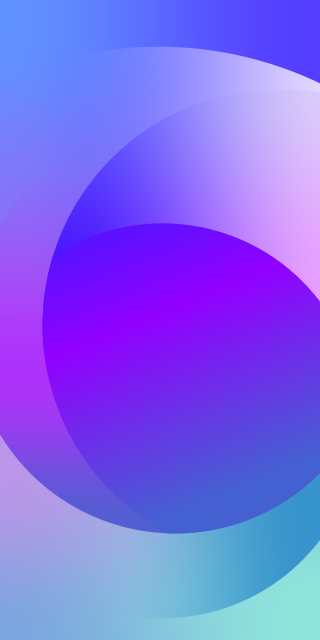
Give the GLSL for this background, as a Shadertoy shader.

```glsl
// Overlapping translucent discs in violet, blue and teal over a soft gradient.

// Antialiased coverage of a disc, in units of the canvas width
float disc(vec2 p, vec2 center, float radius) {
    return clamp(0.5 + (radius - distance(p, center)) * iResolution.x, 0.0, 1.0);
}

// Blue at the top, lilac at the lower left, mint at the lower right
vec3 backdrop(vec2 p) {
    vec3 left = mix(vec3(0.48, 0.65, 0.87), vec3(0.73, 0.59, 0.91), smoothstep(0.0, 0.52, p.y));
    left = mix(left, vec3(0.53, 0.45, 0.97), smoothstep(0.6, 1.38, p.y));
    left = mix(left, vec3(0.38, 0.57, 1.0), smoothstep(1.3, 1.9, p.y));
    vec3 right = mix(vec3(0.56, 0.90, 0.86), vec3(0.50, 0.76, 0.85), smoothstep(0.1, 0.6, p.y));
    right = mix(right, vec3(0.33, 0.24, 1.0), smoothstep(0.6, 1.5, p.y));
    return mix(left, right, smoothstep(0.0, 1.0, p.x));
}

// Indigo on the left, pale pink on the right, bluer towards the top
vec3 blushFill(vec2 p) {
    float across = smoothstep(0.2, 1.05, p.x);
    vec3 low = mix(vec3(0.30, 0.08, 1.0), vec3(0.91, 0.63, 1.0), across);
    vec3 high = mix(vec3(0.33, 0.33, 0.99), vec3(0.86, 0.80, 0.98), across);
    return mix(low, high, smoothstep(1.1, 1.74, p.y));
}

// Slanted ramp from indigo through violet to steel blue
vec3 coreFill(vec2 p) {
    float slant = dot(vec2(p.x, 2.0 - p.y), vec2(0.377, 0.926));
    vec3 color = mix(vec3(0.32, 0.08, 1.0), vec3(0.57, 0.0, 1.0),
                     clamp((slant - 0.758) / 0.338, 0.0, 1.0));
    return mix(color, vec3(0.27, 0.38, 0.82), clamp((slant - 1.096) / 0.597, 0.0, 1.0));
}

void mainImage(out vec4 fragColor, in vec2 fragCoord) {
    vec2 p = fragCoord / iResolution.x;
    float halo = disc(p, vec2(0.495, 0.682), 1.172);
    float lower = disc(p, vec2(0.508, 0.685), 0.617);
    float upper = disc(p, vec2(0.870, 0.984), 0.737);
    float ring = disc(p, vec2(0.547, 0.971), 0.638);

    vec3 color = backdrop(p);

    // Pale halo that fades out to the left and below
    float haloFade = smoothstep(0.18, 1.1, p.x) * smoothstep(0.8, 1.3, p.y);
    color = mix(color, vec3(0.90, 0.86, 1.0), halo * haloFade);

    // Teal shade on the lower disc
    float tealFade = smoothstep(0.35, 0.95, p.x);
    color = mix(color, vec3(0.22, 0.58, 0.80), lower * tealFade);

    // Magenta to blue crescent
    vec3 crescent = mix(vec3(0.32, 0.37, 0.82), vec3(0.68, 0.20, 0.98), smoothstep(0.34, 0.82, p.y));
    color = mix(color, crescent, ring * (1.0 - smoothstep(0.85, 1.5, p.y)));

    // Blush disc, then the violet core where all three discs meet
    color = mix(color, blushFill(p), upper * smoothstep(0.75, 0.95, p.y));
    color = mix(color, coreFill(p), upper * lower * ring);

    fragColor = vec4(color, 1.0);
}
```
